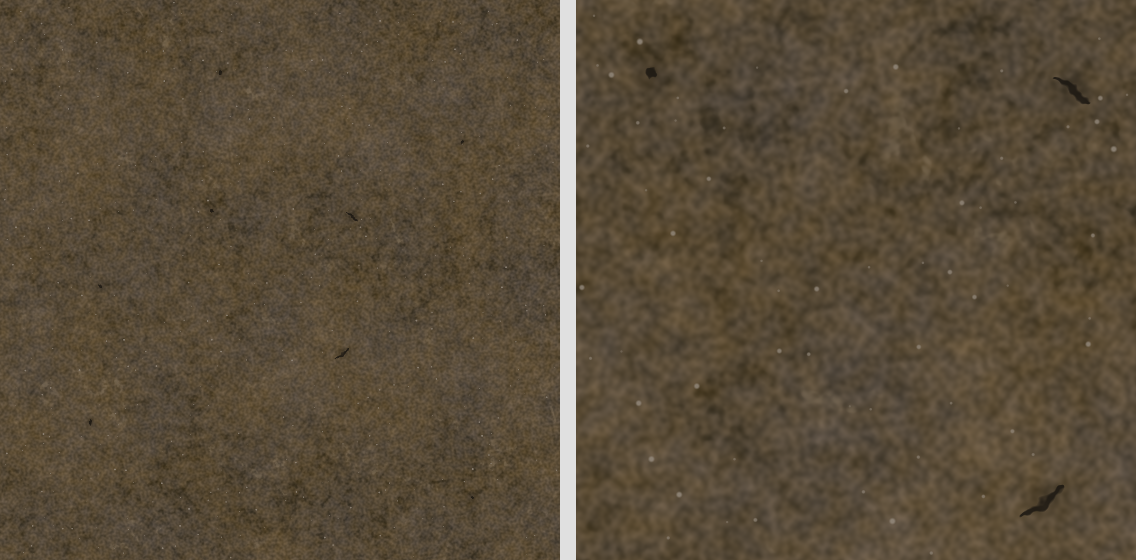
Left, the full canvas; right, a detail of the centre.
A three.js fragment shader for this texture:

```glsl
varying vec2 vUv;

const vec3 EARTH = vec3(0.340, 0.288, 0.212);
const vec3 TONE_STEP = vec3(0.035, 0.030, 0.027);
const vec3 OCHRE_SHIFT = vec3(0.022, 0.006, -0.030);
const vec3 DUST = vec3(0.50, 0.44, 0.35);
const vec3 CHALK = vec3(0.58, 0.54, 0.49);
const vec3 PIT = vec3(0.10, 0.085, 0.065);

const float PATCH_SCALE = 4.5;
const float MOTTLE_SCALE = 22.0;
const float CLOT_SCALE = 62.0;
const float GRAIN_SCALE = 190.0;
const float PATCH_GAIN = 1.3;
const float MOTTLE_GAIN = 1.5;
const float CLOT_GAIN = 2.0;
const float GRAIN_GAIN = 2.7;
const float FLECK_CELLS = 60.0;
const float FLECK_SHARE = 0.16;
const int PIT_COUNT = 8;
const int SCRATCH_COUNT = 9;
const vec2 SPREAD = vec2(0.7549, 0.5698);

vec2 hash2(vec2 p) {
  vec3 q = fract(p.xyx * vec3(0.1031, 0.1030, 0.0973));
  q += dot(q, q.yzx + 33.33);
  return fract((q.xx + q.yz) * q.zy);
}

vec2 heading(float turn) {
  return vec2(cos(6.2832 * turn), sin(6.2832 * turn));
}

float slope(vec2 cell, vec2 offset) {
  return dot(heading(hash2(cell).x), offset);
}

float gradientNoise(vec2 p) {
  vec2 c = floor(p), f = fract(p);
  vec2 u = f * f * f * (f * (f * 6.0 - 15.0) + 10.0);
  vec2 e = vec2(1.0, 0.0);
  float low = mix(slope(c, f), slope(c + e.xy, f - e.xy), u.x);
  float high = mix(slope(c + e.yx, f - e.yx), slope(c + e.xx, f - e.xx), u.x);
  return mix(low, high, u.y);
}

// Layered noise, turned at each octave to hide the lattice
float layeredNoise(vec2 p) {
  float sum = 0.0, gain = 0.75;
  for (int i = 0; i < 3; i++) {
    sum += gain * gradientNoise(p + 41.0);
    p = mat2(1.6, 1.2, -1.2, 1.6) * p + 17.3;
    gain *= 0.62;
  }
  return sum;
}

// Soft line centred at the origin, tapering toward both ends
float stroke(vec2 p, vec2 dir, float halfLength, float width) {
  float along = dot(p, dir);
  float across = length(p - dir * clamp(along, -halfLength, halfLength));
  float taper = 1.0 - 0.6 * min(abs(along) / halfLength, 1.0);
  return 1.0 - smoothstep(width * taper * 0.3, width * taper, across);
}

// Tiny pale mineral flecks, at most one per cell
float flecks(vec2 p) {
  vec2 cell = floor(p * FLECK_CELLS);
  vec2 pick = hash2(cell + 211.0);
  vec2 centre = 0.2 + 0.6 * hash2(cell + 57.0);
  float radius = mix(0.06, 0.15, pick.y * pick.y);
  float spot = 1.0 - smoothstep(radius * 0.3, radius, length(fract(p * FLECK_CELLS) - centre));
  return spot * step(pick.x, FLECK_SHARE) * (0.35 + 0.5 * pick.y);
}

void main() {
  vec2 p = vUv;
  float patches = layeredNoise(p * PATCH_SCALE + 3.0);
  float mottle = layeredNoise(p * MOTTLE_SCALE + 71.0);
  float clot = layeredNoise(p * CLOT_SCALE + 129.0);
  float grain = gradientNoise(mat2(0.8, 0.6, -0.6, 0.8) * p * GRAIN_SCALE + 307.0);
  vec2 ragged = vec2(mottle, clot) * 0.008;

  // Earth tone: broad patches, mottling, dark clots and fine grain
  float tone = PATCH_GAIN * patches + MOTTLE_GAIN * mottle + CLOT_GAIN * clot + GRAIN_GAIN * grain;
  float clotted = smoothstep(0.12, 0.45, -clot - 0.5 * mottle) * smoothstep(-0.2, 0.3, -patches);
  tone += 0.12 - 0.9 * clotted;
  float ochre = gradientNoise(p * 9.0 + 83.0) + 0.9 * gradientNoise(p * 75.0 + 19.0);
  vec3 color = EARTH + TONE_STEP * tone + OCHRE_SHIFT * ochre;

  // Crumbled dust gathered in sparse drifts
  float drift = smoothstep(0.15, 0.5, layeredNoise(p * 8.0 + 151.0));
  float crumbs = smoothstep(0.18, 0.5, clot + 0.4 * mottle);
  color = mix(color, DUST, 0.45 * drift * crumbs);
  color = mix(color, CHALK, flecks(p));

  // Faint scuffs, mostly broken up by the grain
  for (int i = 0; i < SCRATCH_COUNT; i++) {
    float id = float(i);
    vec2 pick = hash2(vec2(id, 13.0));
    vec2 centre = fract(vec2(0.71, 0.58) + id * SPREAD);
    float scuff = stroke(p - centre + ragged, heading(-0.12 + 0.2 * (pick.x - 0.5)),
                         mix(0.012, 0.055, pick.y), mix(0.004, 0.009, pick.x));
    color = mix(color, DUST, scuff * 0.4 * smoothstep(-0.2, 0.45, clot + 0.5 * grain));
  }

  // Dark pits and short ragged cracks
  for (int i = 0; i < PIT_COUNT; i++) {
    float id = float(i);
    vec2 pick = hash2(vec2(id, 37.0));
    vec2 centre = 0.06 + 0.88 * fract(vec2(0.36, 0.64) + id * SPREAD);
    float crack = step(2.5, mod(id, 4.0));
    vec2 offset = p - centre + ragged * 0.8;
    float halfLength = mix(0.002, 0.013, crack);
    float width = mix(mix(0.004, 0.007, pick.y), 0.0038, crack);
    float hole = stroke(offset, heading(0.3 * (pick.x - 0.6)), halfLength, width);
    float stain = 1.0 - smoothstep(0.0, 0.016, length(offset));
    color = mix(color, PIT, max(0.85 * hole, 0.25 * stain));
  }

  gl_FragColor = vec4(color, 1.0);
}
```
